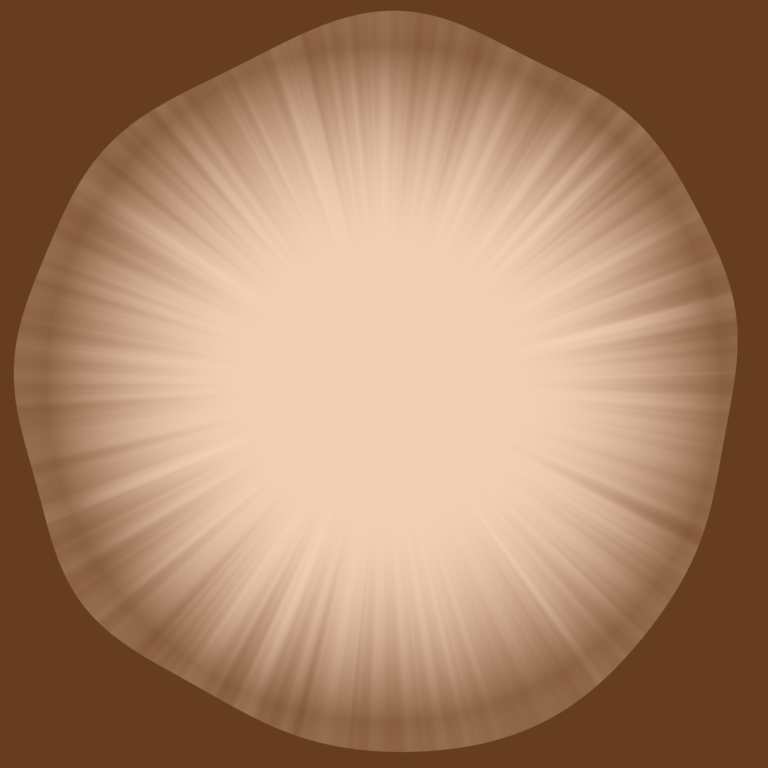
Give the GLSL for this background, as a three.js fragment shader.

```glsl
// A pale, wavy-edged disc with fine rays on a brown ground.
// The outline is a radius built from angular harmonics; the rays are
// layers of periodic gradient noise over the angle, fading in from the core.

#define GROUND_COLOR vec3(0.400, 0.240, 0.125)
#define RIM_COLOR    vec3(0.550, 0.390, 0.275)
#define CORE_COLOR   vec3(0.949, 0.812, 0.706)
#define DISC_RADIUS  0.4715
#define CORE_RADIUS  0.17
#define RIM_RADIUS   0.44
#define RAY_STRENGTH 0.055
#define RAY_LAYERS   4
#define EDGE_SOFT    0.0011

const float TAU = 6.28319;

varying vec2 vUv;

float hash(float n) {
  return fract(sin(n * 12.9898) * 4375.85);
}

// One-dimensional gradient noise that repeats after "period" cells.
float gradientNoise(float x, float period, float seed) {
  float cell = floor(x);
  float f = x - cell;
  float slopeA = hash(mod(cell, period) + seed) * 2.0 - 1.0;
  float slopeB = hash(mod(cell + 1.0, period) + seed) * 2.0 - 1.0;
  float fade = f * f * f * (f * (f * 6.0 - 15.0) + 10.0);
  return mix(slopeA * f, slopeB * (f - 1.0), fade);
}

// Four cosine and sine harmonics of the angle, summed.
float harmonics(float angle, vec4 order, vec4 cosAmp, vec4 sinAmp) {
  return dot(cosAmp, cos(order * angle)) + dot(sinAmp, sin(order * angle));
}

// Radius of the wavy edge, with the amplitudes in thousandths.
float outlineRadius(float angle) {
  vec4 order = vec4(1.0, 2.0, 3.0, 4.0);
  float wobble = harmonics(angle, order,
    vec4(-4.89, -3.78, -7.52, 0.58), vec4(-2.60, 1.11, 0.98, 3.32));
  wobble += harmonics(angle, order + 4.0,
    vec4(2.63, -3.67, -0.34, 3.33), vec4(3.78, 0.08, -0.50, -0.58));
  wobble += harmonics(angle, order + 8.0,
    vec4(-1.98, 0.70, -0.90, 0.0), vec4(3.15, 0.97, 0.34, 0.0));
  return DISC_RADIUS + wobble * 0.001;
}

// Overlapping light and dark wedges, in about -1 to 1.
float rays(float angle) {
  float turn = angle / TAU + 0.5;
  float sum = 0.0;
  float weight = 0.45;
  float count = 47.0;
  for (int i = 0; i < RAY_LAYERS; i++) {
    float n = gradientNoise(turn * count, count, float(i) * 61.7);
    sum += weight * (smoothstep(-0.1, 0.1, n) * 2.0 - 1.0);
    weight *= 0.8;
    count = floor(count * 1.55);
  }
  return sum;
}

void main() {
  vec2 p = vUv - 0.5;
  float radius = length(p);
  float angle = atan(p.y, p.x + 1e-6);

  // Radial shade from the flat core to the dark rim.
  float depth = clamp((radius - CORE_RADIUS) / (RIM_RADIUS - CORE_RADIUS), 0.0, 1.0);
  vec3 disc = mix(CORE_COLOR, RIM_COLOR, depth * depth);

  // Rays grow outward, strongest where the shade is steep.
  float rayFade = smoothstep(CORE_RADIUS - 0.02, 0.37, radius);
  rayFade *= 1.0 - 0.4 * smoothstep(0.39, RIM_RADIUS, radius);
  disc += RAY_STRENGTH * rayFade * rays(angle) * vec3(0.9, 1.0, 1.0);

  // A faint lift beyond the rim ring.
  disc += 0.015 * smoothstep(RIM_RADIUS, DISC_RADIUS, radius);

  float inside = smoothstep(-EDGE_SOFT, EDGE_SOFT, outlineRadius(angle) - radius);
  gl_FragColor = vec4(mix(GROUND_COLOR, disc, inside), 1.0);
}
```
